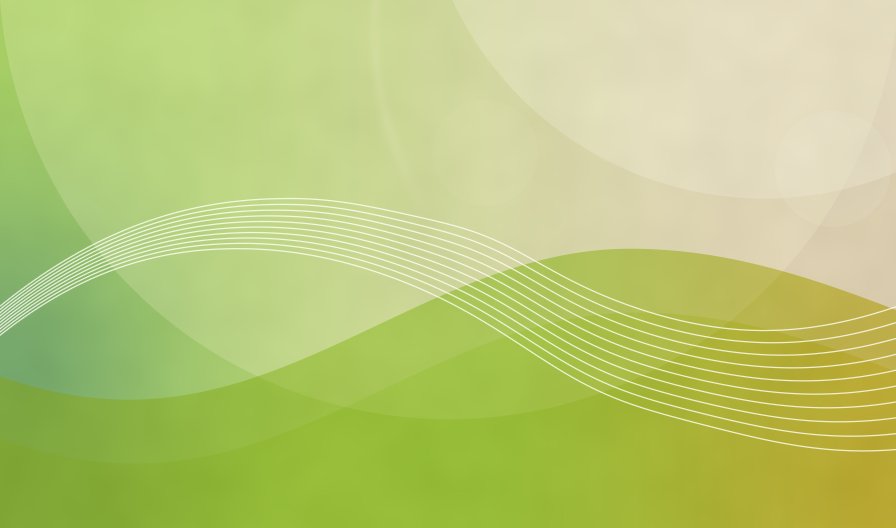
This background is drawn by a Shadertoy shader. Its source:

```glsl
#define LINE_COUNT 10
#define LINE_HALF_WIDTH 0.0012
#define LINE_OPACITY 0.8
#define DISC_OPACITY 0.22
#define DISC_GROUND_OPACITY 0.10
#define CORNER_DISC_OPACITY 0.24
#define BAND_SKY_MIX 0.2
#define MOTTLE 0.022
#define ASPECT 1.699

const float PI = 3.14159265;
const vec3 LEAF = vec3(0.67, 0.82, 0.39);
const vec3 SAND = vec3(0.85, 0.80, 0.68);
const vec3 TEAL = vec3(0.44, 0.64, 0.43);
const vec3 MOSS = vec3(0.50, 0.65, 0.21);
const vec3 GRASS = vec3(0.59, 0.74, 0.22);
const vec3 OCHRE = vec3(0.73, 0.66, 0.20);
const vec3 CREAM = vec3(0.95, 0.94, 0.80);
const vec3 PEARL = vec3(0.97, 0.96, 0.92);

vec2 hashGradient(vec2 cell) {
    float n = fract(sin(dot(cell, vec2(127.1, 311.7))) * 4375.85);
    return vec2(cos(2.0 * PI * n), sin(2.0 * PI * n));
}

float gradientNoise(vec2 p) {
    vec2 i = floor(p), f = fract(p);
    vec2 u = f * f * (3.0 - 2.0 * f);
    float a = dot(hashGradient(i), f);
    float b = dot(hashGradient(i + vec2(1, 0)), f - vec2(1, 0));
    float c = dot(hashGradient(i + vec2(0, 1)), f - vec2(0, 1));
    float d = dot(hashGradient(i + vec2(1, 1)), f - vec2(1, 1));
    return mix(mix(a, b, u.x), mix(c, d, u.x), u.y);
}

float coverage(float signedDistance, float pixel) {
    return clamp(0.5 - signedDistance / pixel, 0.0, 1.0);
}

float disc(vec2 p, vec2 center, float radius, float pixel) {
    return coverage(length(p - center) - radius, pixel);
}

// Hill outline, stretched to the right of its crest
float hillHeight(float x) {
    float phase = (x - 1.195) / 0.951 * PI;
    phase *= phase > 0.0 ? 0.83 : 1.0;
    return 0.386 + 0.143 * cos(phase);
}

float hill(vec2 p, vec2 offset, float pixel) {
    float x = p.x - offset.x;
    float slope = (hillHeight(x + 0.005) - hillHeight(x - 0.005)) / 0.01;
    return coverage((p.y - offset.y - hillHeight(x)) / sqrt(1.0 + slope * slope), pixel);
}

// Ribbon border: power curve before the crest, cosine after it.
// bump holds the centre, width and height of an added swell.
float ribbonEdge(float x, vec2 crest, vec2 trough, float leftDrop, vec3 bump) {
    float phase = (x - crest.x) / (trough.x - crest.x) * PI;
    float right = mix(trough.y, crest.y, 0.5 + 0.5 * cos(phase));
    float left = crest.y - leftDrop * pow(max(1.0 - x / crest.x, 0.0), 2.2);
    float swell = (x - bump.x) / bump.y;
    return (x < crest.x ? left : right) + bump.z * exp(-swell * swell);
}

vec2 ribbonEdges(float x) {
    return vec2(
        ribbonEdge(x, vec2(0.553, 0.624), vec2(1.449, 0.374), 0.204, vec3(0.93, 0.135, 0.019)),
        ribbonEdge(x, vec2(0.454, 0.529), vec2(1.637, 0.146), 0.164, vec3(1.12, 0.19, -0.033)));
}

float ribbonLines(vec2 p, float pixel) {
    vec2 edges = ribbonEdges(p.x);
    vec2 slopes = (ribbonEdges(p.x + 0.004) - ribbonEdges(p.x - 0.004)) / 0.008;
    float ink = 0.0;
    for (int i = 0; i < LINE_COUNT; i++) {
        float t = float(i) / float(LINE_COUNT - 1);
        float slope = mix(slopes.x, slopes.y, t);
        float d = abs(p.y - mix(edges.x, edges.y, t)) / sqrt(1.0 + slope * slope);
        ink = max(ink, coverage(d - LINE_HALF_WIDTH, pixel));
    }
    return ink;
}

void mainImage(out vec4 fragColor, in vec2 fragCoord) {
    vec2 p = fragCoord / iResolution.xy * vec2(ASPECT, 1.0);
    float pixel = 1.0 / iResolution.y;

    // Sky, with a cool shade at the lower left
    vec3 sky = mix(LEAF, SAND, smoothstep(0.1, 1.5, p.x));
    vec2 shade = (p - vec2(0.0, 0.28)) / vec2(0.42, 0.50);
    sky = mix(sky, TEAL, 0.9 * exp(-1.6 * dot(shade, shade)));

    // Ground and the lighter band above it
    vec3 field = mix(MOSS, GRASS, smoothstep(0.0, 0.65, p.x));
    field = mix(field, OCHRE, smoothstep(0.85, 1.75, p.x));
    float ground = hill(p, vec2(0.0), pixel);
    float nearGround = hill(p, vec2(0.012, -0.121), pixel);
    vec3 band = mix(field, sky, BAND_SKY_MIX);

    // Discs in the sky
    vec3 air = mix(sky, PEARL, CORNER_DISC_OPACITY * disc(p, vec2(1.449, 1.277), 0.653, pixel));
    float ring = (length(p - vec2(1.367, 0.945)) - 0.657) / 0.012;
    air = mix(air, CREAM, 0.15 * exp(-ring * ring) * smoothstep(0.55, 0.75, p.y) * step(p.x, 1.0));
    air = mix(air, PEARL, 0.10 * disc(p, vec2(1.58, 0.68), 0.11, pixel));
    air = mix(air, CREAM, 0.06 * disc(p, vec2(0.92, 0.71), 0.10, pixel));

    vec3 color = mix(air, mix(band, field, nearGround), ground);

    // Large disc over sky and ground
    float bigDisc = disc(p, vec2(0.852, 1.06), 0.854, pixel);
    color = mix(color, CREAM, bigDisc * mix(DISC_OPACITY, DISC_GROUND_OPACITY, ground));

    // Soft paint mottling
    color += MOTTLE * (gradientNoise(p * 7.0) + 0.5 * gradientNoise(p * 19.0));

    color = mix(color, vec3(1.0, 1.0, 0.96), LINE_OPACITY * ribbonLines(p, pixel));
    fragColor = vec4(clamp(color, 0.0, 1.0), 1.0);
}
```
